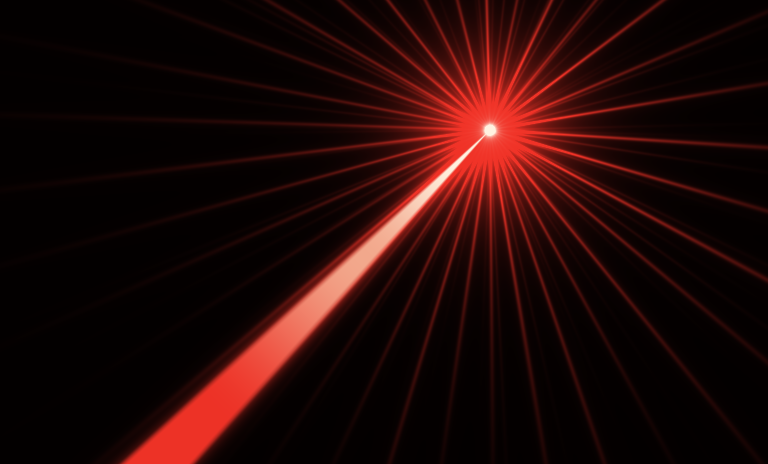
Give the GLSL for this background, as a WebGL 2 fragment shader.

```glsl
#version 300 es
precision highp float;
// A red laser burst on black: a broad wedge-shaped beam runs to the lower left
// from a white-hot source, among thin rays whose spacing is a warped circle.
// Light is summed as one red intensity, then the pale beam and spark are added.

uniform vec2 u_resolution;
out vec4 outColor;

const float TAU = 6.2831853;
const vec2 SOURCE = vec2(0.638, 0.72);       // fraction of the canvas
const vec3 BLACK = vec3(0.012, 0.0, 0.0);
const vec3 RED = vec3(0.93, 0.195, 0.15);
const vec3 SALMON = vec3(0.95, 0.66, 0.55);
const vec3 HOT_WHITE = vec3(1.0, 0.95, 0.88);

const float BEAM_ANGLE = 225.3;              // degrees
const float BEAM_SLOPE = 0.053;              // half width per unit of length
const float BEAM_RIM = 0.013;
const float GLOW_RADIUS = 0.135;
const float SPARK_RADIUS = 0.011;
const int MAIN_RAYS = 34;
const int FAINT_RAYS = 64;
const float FIRST_RAY = 9.2;                 // degrees

float hash(float n) {
    n = fract(n * 0.1031);
    n *= n + 33.33;
    n *= n + n;
    return fract(n);
}

vec2 direction(float degrees) {
    float a = degrees * TAU / 360.0;
    return vec2(cos(a), sin(a));
}

// Coordinates along and across a line leaving the source.
vec2 alongAcross(vec2 p, vec2 dir) {
    return vec2(dot(p, dir), dir.x * p.y - dir.y * p.x);
}

// Even spacing, opened out at the upper right and closed up at the lower left.
float mainRayAngle(float n) {
    float turn = TAU / float(MAIN_RAYS);
    float warp = 8.5 + 15.5 * cos(turn * (n - 11.1)) + 1.2 * cos(2.0 * turn * (n - 7.0));
    return FIRST_RAY + 360.0 * n / float(MAIN_RAYS) + warp;
}

// A narrow line with a soft skirt, fading along its reach.
float ray(vec2 p, vec2 dir, float width, float reach) {
    vec2 q = alongAcross(p, dir);
    float w = width * (0.3 + q.x) + 0.0006;
    float d = abs(q.y) / max(w, 0.0005);
    float profile = exp(-d * d) + 0.22 * exp(-d * 0.35);
    return step(0.0, q.x) * profile * exp(-pow(max(q.x, 0.0) / reach, 1.5));
}

float mainRays(vec2 p) {
    float sum = 0.0;
    for (int i = 0; i < MAIN_RAYS; i++) {
        float n = float(i);
        vec2 dir = direction(mainRayAngle(n));
        float level = mix(0.42, 0.78, hash(n + 3.0)) * (0.88 + 0.2 * dir.x);
        float reach = mix(0.4, 0.58, hash(n + 51.0));
        sum += level * ray(p, dir, 0.0052, reach);
    }
    return sum;
}

float faintRays(vec2 p) {
    float sum = 0.0;
    for (int i = 0; i < FAINT_RAYS; i++) {
        float n = float(i);
        float angle = 360.0 * (n + hash(n + 107.0)) / float(FAINT_RAYS);
        float level = mix(0.06, 0.26, hash(n + 211.0));
        float reach = mix(0.2, 0.45, hash(n + 317.0));
        sum += level * ray(p, direction(angle), 0.004, reach);
    }
    return sum;
}

void main() {
    vec2 p = (gl_FragCoord.xy - SOURCE * u_resolution) / u_resolution.y;
    float pixel = 1.0 / u_resolution.y;
    float r = length(p);

    // Red light: round glow and rays
    float rays = mainRays(p) + faintRays(p);
    float glow = 0.95 * exp(-pow(r / GLOW_RADIUS, 1.4));
    float light = glow + rays;

    // Beam: red rim around a wedge
    vec2 beam = alongAcross(p, direction(BEAM_ANGLE));
    float edge = abs(beam.y) - BEAM_SLOPE * beam.x;
    float ahead = smoothstep(0.0, 0.03, beam.x);
    float rim = exp(-max(edge, 0.0) / BEAM_RIM) * ahead;
    light += rim * mix(0.75, 0.4, smoothstep(0.4, 1.0, beam.x));
    vec3 color = BLACK + RED * min(light, 1.0);

    // Pale core, cooling from white through salmon to red
    vec3 coreColor = mix(HOT_WHITE, SALMON, smoothstep(0.08, 0.38, beam.x));
    coreColor = mix(coreColor, RED, smoothstep(0.38, 0.85, beam.x));
    float softness = pixel + 0.006 * smoothstep(0.0, 0.5, beam.x);
    float core = (1.0 - smoothstep(-softness, softness, edge)) * step(0.0, beam.x);
    color = mix(color, coreColor, core);

    // Spark with short needles at the source
    float needles = rays * exp(-r / 0.02) * 0.45;
    float spark = exp(-r * r / (SPARK_RADIUS * SPARK_RADIUS)) + needles;
    color = mix(color, HOT_WHITE, clamp(spark, 0.0, 1.0));

    outColor = vec4(color, 1.0);
}
```
